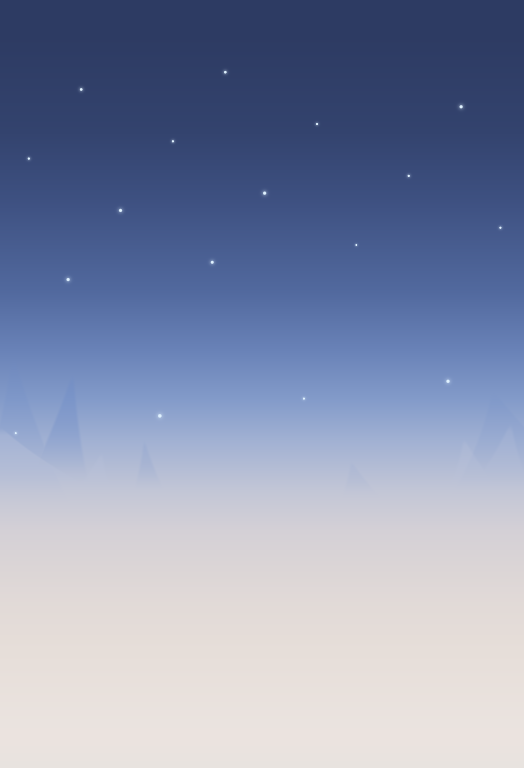
Reproduce this background procedurally as a WebGL 1 fragment shader.

```glsl
precision highp float;
// Dusk sky fading from navy to a pale warm haze, with sparse stars and faint misty wisps.

uniform vec2 u_resolution;

#define STAR_COUNT 17
#define STAR_TOP 0.906
#define STAR_DROP 0.0225
#define STAR_STRIDE 0.725
#define STAR_RADIUS 0.0027
#define GLOW_STRENGTH 0.32
#define WISP_STRENGTH 0.34
#define EDGE_SOFTNESS 0.004

const vec3 STAR_COLOR = vec3(0.88, 0.95, 1.0);
const vec3 SHADE_COLOR = vec3(0.42, 0.54, 0.78);
const vec3 MIST_COLOR = vec3(0.74, 0.77, 0.86);

float hash(float n) {
  return fract(sin(n * 12.9898) * 43758.5453);
}

// Blends towards the next colour between two heights, going down.
vec3 fadeTo(vec3 color, vec3 next, float upper, float lower, float y) {
  return mix(color, next, clamp((upper - y) / (upper - lower), 0.0, 1.0));
}

vec3 skyGradient(float y) {
  vec3 c = vec3(0.178, 0.232, 0.388);
  c = fadeTo(c, vec3(0.200, 0.262, 0.430), 0.95, 0.83, y);
  c = fadeTo(c, vec3(0.242, 0.315, 0.505), 0.83, 0.74, y);
  c = fadeTo(c, vec3(0.320, 0.412, 0.620), 0.74, 0.62, y);
  c = fadeTo(c, vec3(0.412, 0.510, 0.718), 0.62, 0.544, y);
  c = fadeTo(c, vec3(0.515, 0.608, 0.790), 0.544, 0.479, y);
  c = fadeTo(c, vec3(0.630, 0.692, 0.825), 0.479, 0.427, y);
  c = fadeTo(c, vec3(0.760, 0.775, 0.840), 0.427, 0.362, y);
  c = fadeTo(c, vec3(0.830, 0.815, 0.838), 0.362, 0.310, y);
  c = fadeTo(c, vec3(0.882, 0.852, 0.842), 0.310, 0.219, y);
  c = fadeTo(c, vec3(0.902, 0.870, 0.850), 0.219, 0.154, y);
  c = fadeTo(c, vec3(0.920, 0.892, 0.876), 0.154, 0.05, y);
  return fadeTo(c, vec3(0.908, 0.892, 0.876), 0.03, 0.0, y);
}

// Pointed flame shape that leans sideways and dissolves at its foot.
float wisp(vec2 uv, vec2 tip, float halfWidth, float height, float lean) {
  float depth = (tip.y - uv.y) / height;
  float t = clamp(depth, 0.0, 1.0);
  float side = abs(uv.x - tip.x - lean * t) - halfWidth * t * (0.7 + 0.3 * t);
  float inside = 1.0 - smoothstep(-EDGE_SOFTNESS, EDGE_SOFTNESS, side);
  return inside * smoothstep(0.0, 0.15, depth) * (1.0 - smoothstep(0.4, 1.0, depth));
}

vec3 addWisps(vec3 color, vec2 uv) {
  // Blue shapes along both sides
  float shade = wisp(uv, vec2(0.14, 0.517), 0.06, 0.15, -0.03);
  shade = max(shade, 0.5 * wisp(uv, vec2(0.025, 0.54), 0.09, 0.20, 0.02));
  shade = max(shade, 0.35 * wisp(uv, vec2(0.94, 0.493), 0.14, 0.14, 0.06));
  shade = max(shade, 0.4 * wisp(uv, vec2(0.275, 0.428), 0.03, 0.07, 0.01));
  shade = max(shade, 0.2 * wisp(uv, vec2(0.67, 0.40), 0.04, 0.05, 0.02));
  color = mix(color, SHADE_COLOR, WISP_STRENGTH * shade);

  // Paler mist in front
  float mist = wisp(uv, vec2(0.0, 0.445), 0.20, 0.09, 0.0);
  mist = max(mist, 0.6 * wisp(uv, vec2(0.195, 0.412), 0.04, 0.06, -0.02));
  mist = max(mist, 0.7 * wisp(uv, vec2(0.885, 0.43), 0.05, 0.07, 0.02));
  mist = max(mist, 0.6 * wisp(uv, vec2(0.975, 0.45), 0.06, 0.09, -0.02));
  return mix(color, MIST_COLOR, WISP_STRENGTH * mist);
}

// Stars step down the sky and leave a gap before the lowest group.
vec3 addStars(vec3 color, vec2 uv, float aspect) {
  for (int i = 0; i < STAR_COUNT; i++) {
    float n = float(i);
    float y = STAR_TOP - STAR_DROP * n - 0.11 * step(13.0, n);
    vec2 center = vec2(fract(0.43 + STAR_STRIDE * n), y);
    float radius = STAR_RADIUS * mix(0.5, 1.1, hash(n + 3.0));
    float d = length((uv - center) * vec2(aspect, 1.0)) / radius;
    float core = 1.0 - smoothstep(0.4, 1.3, d);
    float glow = GLOW_STRENGTH * exp(-0.45 * d * d);
    color = mix(color, STAR_COLOR, max(core, glow));
  }
  return color;
}

void main() {
  vec2 uv = gl_FragCoord.xy / u_resolution;
  float aspect = u_resolution.x / u_resolution.y;
  vec3 color = skyGradient(uv.y);
  color = addWisps(color, uv);
  color = addStars(color, uv, aspect);
  gl_FragColor = vec4(color, 1.0);
}
```
